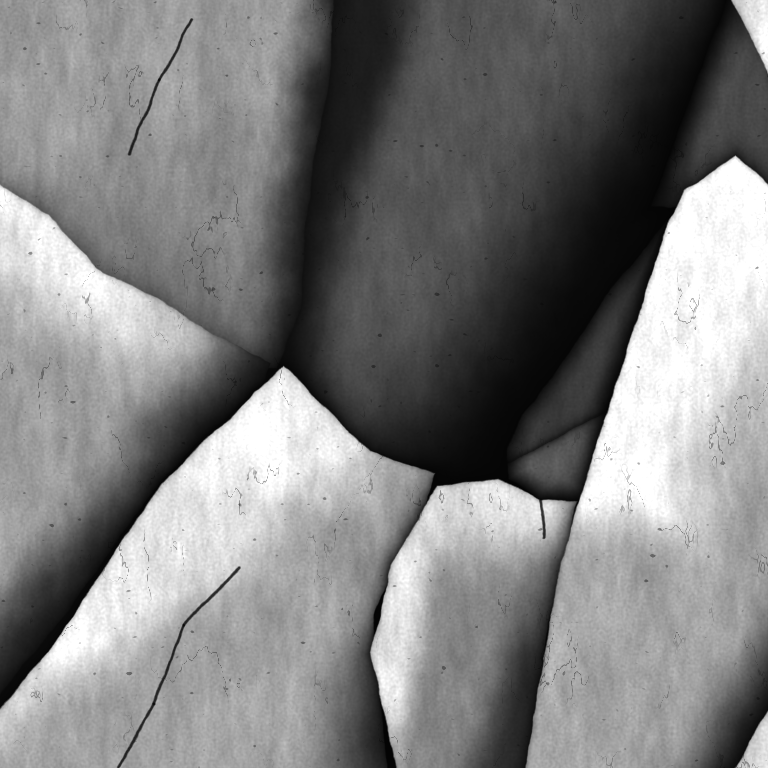
A Shadertoy shader for this texture:

```glsl
// Monochrome cliff of overlapping weathered boulders with deep crevices and fine cracks.

vec2 hashGradient(vec2 cell) {
    vec3 h = fract(cell.xyx * vec3(.1031, .1030, .0973));
    h += dot(h, h.yzx + 33.33);
    return fract((h.xx + h.yz) * h.zy) * 2. - 1.;
}

float gradientNoise(vec2 p) {
    vec2 i = floor(p), f = fract(p), u = f * f * (3. - 2. * f);
    vec2 o = vec2(0, 1);
    return mix(mix(dot(hashGradient(i), f), dot(hashGradient(i + o.yx), f - o.yx), u.x),
               mix(dot(hashGradient(i + o), f - o), dot(hashGradient(i + o.yy), f - o.yy), u.x), u.y);
}

float fbm(vec2 p) {
    float sum = 0., amp = .6;
    for (int i = 0; i < 5; i++) {
        sum += amp * gradientNoise(p);
        p = mat2(1.6, 1.2, -1.2, 1.6) * p + 7.3;
        amp *= .55;
    }
    return sum;
}

float segmentDistance(vec2 p, vec2 a, vec2 b) {
    vec2 e = b - a, w = p - a;
    return length(w - e * clamp(dot(w, e) / dot(e, e), 0., 1.));
}

// Signed distance to a closed outline, negative inside
float outline(vec2 p, vec2[10] v) {
    float d = 9., side = 1.;
    for (int i = 0; i < 10; i++) {
        vec2 a = v[i], b = v[(i + 9) % 10];
        d = min(d, segmentDistance(p, a, b));
        if ((a.y > p.y) != (b.y > p.y) && p.x < a.x + (b.x - a.x) * (p.y - a.y) / (b.y - a.y)) side = -side;
    }
    return side * d;
}

// Puts a rock over the scene and casts a contact shadow behind it
float layRock(float scene, float d, float tone, float shadow) {
    float aa = 1. / iResolution.y;
    scene *= 1. - shadow * exp(-max(d, 0.) / .016);
    tone *= 1. - .3 * exp(min(d, 0.) / .003);
    return mix(tone, scene, smoothstep(-aa, aa, d));
}

float crack(vec2 p, vec2 a, vec2 b) {
    return 1. - .8 * smoothstep(.003, .0005, segmentDistance(p, a, b));
}

void mainImage(out vec4 fragColor, in vec2 fragCoord) {
    vec2 uv = fragCoord / iResolution.xy;
    uv.y = 1. - uv.y; // y runs downward from the top edge
    vec2 p = uv + .006 * vec2(fbm(uv * 22.), fbm(uv * 22. + 40.));
    vec2 s = uv + .035 * vec2(fbm(uv * 9. + 11.), fbm(uv * 9. + 70.)); // wavier, for tones

    // Dark recessed boulder
    float left = s.x - mix(.5, .395, smoothstep(0., .42, s.y));
    float c = .32 * mix(.3, 1., smoothstep(-.01, .07, left));
    c *= mix(.07, 1., smoothstep(0., .2, .85 - dot(s, vec2(.858, .512))));
    c *= mix(1., .65, smoothstep(.4, .62, s.y));

    // Upper left slab
    float d = outline(p, vec2[10](vec2(-.05, -.1), vec2(.437, -.1), vec2(.43, .1), vec2(.41, .2),
        vec2(.398, .3), vec2(.392, .4), vec2(.36, .48), vec2(.2, .47), vec2(.1, .4), vec2(-.1, .3)));
    float tone = mix(.59, .45, smoothstep(.1, .42, s.y)) * mix(.17, 1., smoothstep(-.01, .075, .435 - .12 * s.y - s.x));
    c = layRock(c, d, tone, .5);

    // Right recess: upper block, sunlit corner, then a wedge split by a ledge
    d = .945 - .36 * p.y - p.x;
    c = layRock(c, max(d, p.y - .27), .29 * smoothstep(-.01, .05, -d), .8);
    c = layRock(c, (.952 + .5 * p.y - p.x) * .9, .9, .3);
    d = outline(p, vec2[10](vec2(.87, .285), vec2(.835, .41), vec2(.79, .53), vec2(.765, .655),
        vec2(.705, .65), vec2(.663, .625), vec2(.66, .585), vec2(.68, .54), vec2(.73, .475), vec2(.795, .378)));
    float ledge = p.y - .605 + .54 * (p.x - .66);
    tone = mix(.23, .38, smoothstep(-.002, .002, ledge)) * (1. - .7 * exp(-abs(ledge) / .007));
    c = layRock(c, d, tone * smoothstep(-.015, .03, -d), .7);

    // Left boulder
    d = outline(p, vec2[10](vec2(-.05, .21), vec2(.065, .28), vec2(.125, .35), vec2(.205, .388),
        vec2(.27, .43), vec2(.352, .472), vec2(.345, .495), vec2(.21, .625), vec2(.118, .755), vec2(-.05, .97)));
    tone = mix(.95, .6, smoothstep(.02, .2, s.y - .25 - .64 * s.x)) * mix(1., .65, smoothstep(.12, .3, s.x));
    tone *= mix(.15, 1., smoothstep(0., .13, .58 - dot(s, vec2(.775, .63))));
    c = layRock(c, d, tone, .35);

    // Central front boulder
    d = outline(p, vec2[10](vec2(.368, .477), vec2(.482, .588), vec2(.567, .617), vec2(.555, .66),
        vec2(.484, .8), vec2(.515, 1.1), vec2(-.15, 1.1), vec2(.065, .845), vec2(.21, .63), vec2(.315, .53)));
    tone = mix(.92, .62, smoothstep(.06, .2, dot(s - vec2(.368, .477), vec2(.76, .65)) + .4 * (s.y - .7)));
    tone *= mix(.25, 1., smoothstep(0., .13, length((s - vec2(.5, .98)) * vec2(1, .6))));
    c = layRock(c, d, tone, .85);

    // Lower middle boulder
    d = outline(p, vec2[10](vec2(.57, .632), vec2(.65, .625), vec2(.705, .65), vec2(.752, .652),
        vec2(.71, .83), vec2(.68, 1.1), vec2(.53, 1.1), vec2(.512, .98), vec2(.482, .85), vec2(.51, .735)));
    tone = mix(.9, .5, smoothstep(.53, .58, s.x + .15 * (s.y - .75)) * smoothstep(.65, .78, s.y));
    tone *= mix(1., .35, smoothstep(.7, .9, s.y) * smoothstep(.08, 0., .752 - .27 * (s.y - .65) - s.x));
    c = layRock(c, d, tone, .8);

    // Tall right boulder and the corner below it
    d = outline(p, vec2[10](vec2(.957, .203), vec2(1.05, .28), vec2(1.1, 1.1), vec2(.67, 1.1),
        vec2(.705, .87), vec2(.73, .735), vec2(.755, .65), vec2(.8, .505), vec2(.87, .29), vec2(.89, .25)));
    float inward = s.x - .89 + .337 * (s.y - .25);
    tone = mix(.99, .63, max(smoothstep(.06, .22, inward) * smoothstep(.3, .6, s.y), smoothstep(.62, .75, s.y)));
    float corner = 1.323 - dot(p, vec2(.87, .49));
    c = layRock(c, d, tone * mix(.2, 1., smoothstep(0., .1, corner)), .75);
    c = layRock(c, corner, .85, .8);

    // Long cracks
    c *= crack(p, vec2(.25, .025), vec2(.208, .105)) * crack(p, vec2(.208, .105), vec2(.168, .2));
    c *= crack(p, vec2(.31, .74), vec2(.24, .815)) * crack(p, vec2(.24, .815), vec2(.2, .915));
    c *= crack(p, vec2(.2, .915), vec2(.155, 1)) * crack(p, vec2(.705, .65), vec2(.708, .7));

    // Weathering: blotches, vertical streaks, hairlines, pits and grain
    c *= 1. + .3 * fbm(uv * vec2(16, 8)) + .2 * fbm(uv * vec2(70, 22) + 5.);
    float vein = abs(fbm(uv * vec2(17, 8) + 31.));
    c *= 1. - .35 * smoothstep(.012, 0., vein) * smoothstep(.05, .3, gradientNoise(uv * 13. + 3.));
    c *= 1. - .4 * smoothstep(.4, .6, gradientNoise(uv * vec2(110, 150)));
    c *= 1. + .12 * gradientNoise(uv * 260.);
    fragColor = vec4(vec3(clamp(c + .015, 0., 1.)), 1);
}
```
